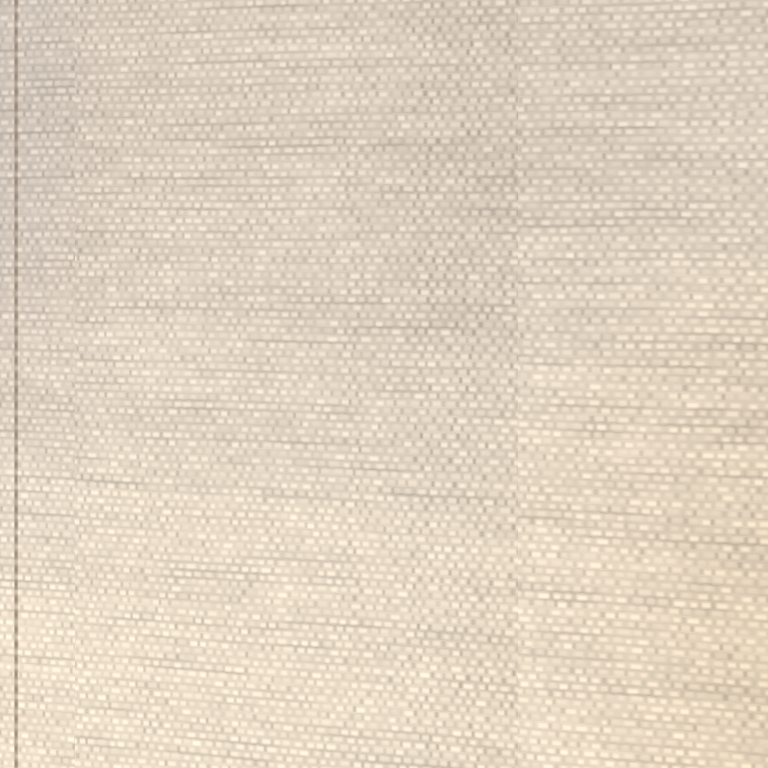
This texture is drawn by a three.js fragment shader. Its source:

```glsl
// Woven cream wall cloth: soft staggered floats, upright pits and broken slub lines.
// A brick grid fans out gently to the right; hashes and layered sines vary each
// thread, three panels shift the yarn, and a stitched seam runs down the left.

varying vec2 vUv;

// Weave layout
const float COLUMNS = 66.0;
const float ROWS = 97.0;
const float FAN_CENTER = 0.72;    // height where the rows run level
const float FAN_SPREAD = 0.12;    // row pitch growth from left to right
const float COLUMN_SPREAD = 0.24; // column pitch growth from left to right
const float CELL_JITTER = 0.24;   // vertical scatter of single floats

// Panels and seam
const float PANEL_LEFT = 0.098;
const float PANEL_RIGHT = 0.675;
const float SEAM_X = 0.021;
const float SEAM_HALF_WIDTH = 0.0024;

// Relief strengths
const float FLOAT_GAIN = 0.072;
const float PIT_DEPTH = 0.085;
const float GROOVE_DEPTH = 0.044;
const float SLUB_DEPTH = 0.070;
const float YARN_VARIATION = 0.036;
const float BAND_VARIATION = 0.008;

// Colours
const vec3 SHADE_TOP = vec3(0.862, 0.812, 0.750);
const vec3 CREAM_LOW = vec3(0.940, 0.883, 0.803);
const vec3 COOL_EDGE = vec3(0.802, 0.764, 0.725);
const vec3 WARM_CORNER = vec3(0.888, 0.816, 0.710);
const vec3 SEAM_BROWN = vec3(0.570, 0.505, 0.435);

float hash(vec2 p) {
  return fract(sin(dot(p, vec2(127.1, 311.7))) * 43758.55);
}

// Layered sines along one thread, from -1 to 1
float waver(float x, float phase) {
  return 0.45 * sin(x * 13.0 + phase) + 0.3 * sin(x * 31.0 + phase * 2.3)
       + 0.25 * sin(x * 67.0 - phase * 1.7);
}

// Soft light falling over the whole cloth
vec3 lighting(vec2 p) {
  vec3 tone = mix(CREAM_LOW, SHADE_TOP, smoothstep(0.10, 0.95, p.y + 0.12 * p.x));
  float cool = (1.0 - smoothstep(0.0, 0.20, p.x)) * smoothstep(0.1, 0.8, p.y);
  float warm = smoothstep(0.5, 1.1, p.x) * (1.0 - smoothstep(0.1, 1.0, p.y));
  tone = mix(tone, COOL_EDGE, 0.65 * cool);
  return mix(tone, WARM_CORNER, 0.8 * warm);
}

void main() {
  vec2 p = vUv;
  float panel = step(PANEL_LEFT, p.x) + step(PANEL_RIGHT, p.x);

  // Fanned weave coordinates; each panel starts at its own row phase
  float row = ROWS * (p.y - FAN_CENTER) / (1.0 + FAN_SPREAD * (p.x - 0.5));
  row += 0.05 * sin(p.x * 19.0 + p.y * 11.0) + 0.18 * panel;
  float rowId = floor(row);
  float rowSeed = hash(vec2(rowId, panel));
  float column = COLUMNS * p.x * (1.0 + COLUMN_SPREAD * (1.0 - p.x));
  column += 0.5 * mod(rowId, 2.0) + 0.24 * (rowSeed - 0.5);
  column += 0.12 * sin(column * 1.9 + rowSeed * 40.0);
  float columnId = floor(column);
  float cellSeed = hash(vec2(columnId, rowId + 13.0));
  float heightSeed = hash(vec2(columnId + 7.0, rowId));
  vec2 cell = vec2(fract(column), fract(row)) - 0.5;
  vec2 d = abs(cell);
  float floatY = abs(cell.y + CELL_JITTER * (heightSeed - 0.5));

  // Rounded float, pit and groove of one weave cell
  float halfLength = mix(0.22, 0.40, cellSeed);
  float along = 1.0 - smoothstep(halfLength - 0.22, halfLength + 0.10, d.x);
  float bump = along * (1.0 - smoothstep(0.06, 0.46, floatY)) * mix(0.25, 1.6, heightSeed);
  float pit = (1.0 - smoothstep(0.18, 0.50, d.y)) * smoothstep(0.22, 0.49, d.x);

  // Pits deepen toward the right end of the middle panel and in loose columns
  float loose = smoothstep(0.35, 0.66, p.x) * (1.0 - step(PANEL_RIGHT, p.x));
  float warpSeed = hash(vec2(floor(column + 0.5), 5.0));
  float pitSeed = hash(vec2(floor(column + 0.5), rowId));
  float pitDepth = PIT_DEPTH * (1.2 * pitSeed * pitSeed + 0.45 * warpSeed + 0.55 * loose);

  // Grooves fade in and out along each row; the deepest form short slub lines
  float edgeId = floor(row + 0.5);
  float slubSeed = hash(vec2(edgeId, panel + 41.0));
  float lineWaver = waver(p.x, slubSeed * 80.0);
  float line = 1.0 - smoothstep(0.0, 0.36, abs(row - edgeId));
  float groove = line * max(0.0, 0.55 + 0.5 * slubSeed + 0.8 * lineWaver);
  float broken = 0.65 + 0.35 * sin(column * 6.2832 + slubSeed * 9.0);
  float slub = line * broken * smoothstep(-0.25, 0.6, lineWaver) * smoothstep(0.35, 0.95, slubSeed);

  // Yarn tone varies by row, along the row, by cell and in broad bands
  float yarn = 0.40 * (rowSeed - 0.5) + 0.45 * waver(p.x, rowSeed * 60.0)
             + 0.70 * (cellSeed - 0.5);
  float band = sin(row * 0.31 + p.x * 4.0) + 0.8 * sin(row * 0.83 + p.x * 7.0)
             + 0.9 * sin(p.x * 9.0 + 2.0 * sin(p.y * 5.0));

  float relief = 1.0 + FLOAT_GAIN * bump - pitDepth * pit - GROOVE_DEPTH * groove
               - SLUB_DEPTH * slub + YARN_VARIATION * yarn + BAND_VARIATION * band;
  vec3 color = lighting(p) * relief;

  // The middle panel darkens slightly toward its right edge
  color *= 1.0 - 0.018 * loose;

  // Stitched seam with a lighter lip
  float seamDistance = abs(p.x - SEAM_X);
  float seam = 1.0 - smoothstep(SEAM_HALF_WIDTH * 0.3, SEAM_HALF_WIDTH * 1.6, seamDistance);
  float stitch = 0.66 + 0.22 * sin(row * 3.1416);
  color *= 1.0 + 0.03 * exp(-seamDistance * 180.0);
  color = mix(color, SEAM_BROWN, seam * stitch);

  gl_FragColor = vec4(clamp(color, 0.0, 1.0), 1.0);
}
```
